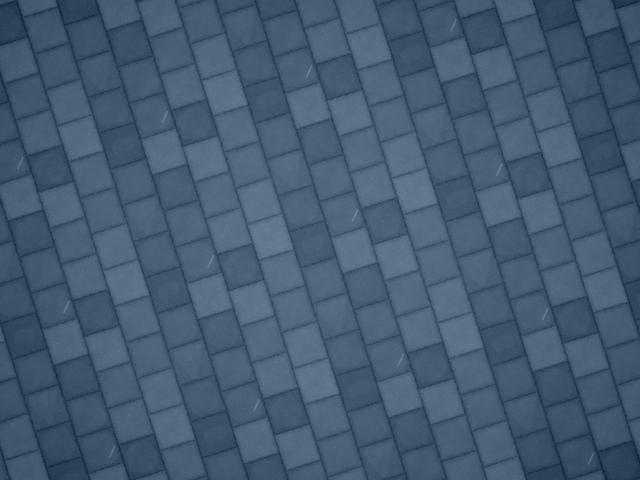
Reproduce this texture procedurally as a Shadertoy shader.

```glsl
const float TILE_PITCH = 0.07887;
const float TILT = 0.3075;

// Brightness of each tile in the repeating block, one column per line
const float TILE_TONE[16] = float[16](
    -0.040, 0.033, 0.002, 0.018,
     0.048, 0.012, 0.000, 0.030,
    -0.042, -0.018, -0.006, -0.028,
    -0.018, 0.032, -0.036, -0.014);

vec2 hash2(vec2 p) {
    return fract(sin(vec2(dot(p, vec2(127.1, 311.7)), dot(p, vec2(269.5, 183.3)))) * 43758.5);
}

// Distance to the nearest scattered point
float cellular(vec2 p) {
    vec2 cell = floor(p), f = p - cell;
    float nearest = 2.0;
    for (int y = -1; y <= 1; y++)
        for (int x = -1; x <= 1; x++) {
            vec2 o = vec2(x, y);
            nearest = min(nearest, length(o + hash2(cell + o) - f));
        }
    return nearest;
}

float roundedBox(vec2 p, vec2 halfSize, float radius) {
    vec2 d = abs(p) - halfSize + radius;
    return length(max(d, 0.0)) + min(max(d.x, d.y), 0.0) - radius;
}

float segment(vec2 p, vec2 a, vec2 b) {
    vec2 ab = b - a;
    return length(p - a - ab * clamp(dot(p - a, ab) / dot(ab, ab), 0.0, 1.0));
}

void mainImage(out vec4 fragColor, in vec2 fragCoord) {
    vec2 uv = fragCoord / iResolution.xy;
    vec2 p = vec2(fragCoord.x, iResolution.y - fragCoord.y) / iResolution.y;
    float px = 1.0 / (iResolution.y * TILE_PITCH);

    // Tilted columns, every other one shifted by half a tile
    float c = cos(TILT), s = sin(TILT);
    vec2 grid = vec2(c * p.x - s * p.y, s * p.x + c * p.y) / TILE_PITCH;
    grid.x += 0.58;
    float odd = mod(floor(grid.x), 2.0);
    grid.y += mix(-0.15, 0.37, odd);
    vec2 id = mod(floor(grid), 4.0);
    vec2 q = fract(grid) - 0.5;
    float tone = TILE_TONE[int(id.x) * 4 + int(id.y)];
    vec2 rnd = hash2(id + 3.7);

    // Worn face: dull tiles are rounder, two have their own outline
    bool smallPatch = id == vec2(2.0, 0.0);
    bool wedge = id == vec2(2.0, 2.0);
    vec2 faceSize = smallPatch ? vec2(0.29, 0.17) : vec2(0.41);
    float rounding = smallPatch ? 0.12 : 0.07 + 0.26 * smoothstep(0.01, -0.04, tone);
    vec2 wobble = 0.012 * sin(q.yx * vec2(17.0, 21.0) + rnd * 6.3);
    float face = roundedBox(q + wobble, faceSize, rounding);
    if (wedge) face = max(face, (abs(q.x + 0.03) + 0.5 * q.y - 0.27) * 0.9);
    float worn = smoothstep(0.05, -0.06, face);

    // Mottling and grain that repeat with the block
    vec2 seed = id * 19.0;
    float mottle = cellular(q * 4.0 + seed) - 0.5;
    float grain = cellular(q * 13.0 + seed + 7.0) - 0.5;
    float shade = 0.316 + tone + 0.026 * (worn - 0.5);
    shade -= 0.018 * mottle + 0.016 * grain;
    shade += 0.008 * sin(q.x * 5.0 + rnd.x * 6.3) * sin(q.y * 6.0 + rnd.y * 6.3);

    // Small pits near the rim, pale chips and a single scratch
    float spots = cellular(q * 7.0 + seed + 31.0);
    shade -= 0.04 * smoothstep(0.15, 0.06, spots) * smoothstep(0.28, 0.45, max(abs(q.x), abs(q.y)));
    float chips = cellular(q * vec2(3.0, 6.0) + seed + 53.0);
    shade += 0.03 * smoothstep(0.12, 0.04, chips) * step(0.55, rnd.x);
    if (id == vec2(3.0, 0.0)) {
        float scratch = segment(q, vec2(0.19, 0.25), vec2(0.40, 0.02));
        shade += 0.11 * smoothstep(0.014 + px, 0.0, scratch);
    }

    // Joints: deep along the columns, finer across, with a pale lower lip
    vec2 edge = 0.5 - abs(q) + 0.006 * sin(q.yx * 29.0 + rnd * 6.3);
    float columnJoint = smoothstep(0.022 + px, 0.0, edge.x);
    float rowJoint = smoothstep(0.012 + px, 0.0, edge.y);
    float lip = smoothstep(0.03, 0.0, abs(q.y - 0.43)) * smoothstep(0.46, 0.38, abs(q.x));
    shade += 0.028 * lip * smoothstep(0.0, 0.04, tone);
    float depth = 0.075 + 0.6 * max(tone, 0.0) + 0.03 * grain;
    shade -= depth * max(columnJoint, 0.8 * rowJoint);
    shade -= 0.018 * smoothstep(0.12, 0.0, min(edge.x, edge.y));

    // Light falls off toward the canvas borders
    vec2 fromCentre = uv - 0.5;
    shade += 0.016 - dot(fromCentre * fromCentre, vec2(0.32, 0.25));

    vec3 slate = vec3(shade, shade + 0.08, shade + 0.158);
    fragColor = vec4(clamp(slate, 0.0, 1.0), 1.0);
}
```
